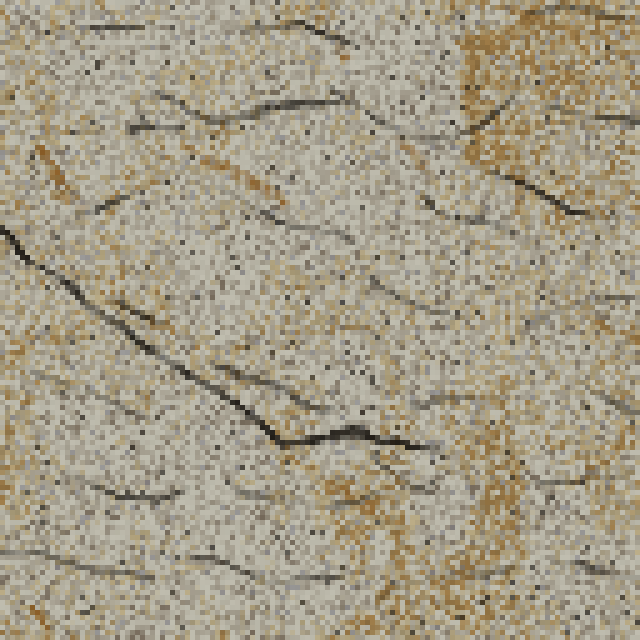
A WebGL 2 fragment shader for this texture:

```glsl
#version 300 es
precision highp float;
// Weathered pale stone in coarse square grains: speckled grey, ochre stains,
// rust veins and broken dark cracks. Each grain is shaded once at its centre;
// stains come from layered noise, veins and cracks from loops of bent strokes.

uniform vec2 u_resolution;
out vec4 outColor;

const float GRAINS = 128.0;

vec3 hash3(vec2 p) {
    vec3 q = fract(p.xyx * vec3(0.1031, 0.1030, 0.0973));
    q += dot(q, q.yxz + 33.33);
    return fract((q.xxy + q.yzz) * q.zyx);
}

float noise(vec2 p) {
    vec2 i = floor(p), f = fract(p);
    f = f * f * (3.0 - 2.0 * f);
    return mix(mix(hash3(i).x, hash3(i + vec2(1, 0)).x, f.x),
               mix(hash3(i + vec2(0, 1)).x, hash3(i + vec2(1, 1)).x, f.x), f.y);
}

float fbm(vec2 p) {
    float sum = 0.0, amp = 0.52;
    for (int i = 0; i < 4; i++) {
        sum += amp * noise(p);
        p = mat2(1.6, 1.2, -1.2, 1.6) * p + 7.3;
        amp *= 0.5;
    }
    return sum;
}

// Bent stroke: 1 on its spine, fading across the width and at both ends.
float stroke(vec2 p, vec2 centre, float angle, float halfLength, float bend, float width) {
    vec2 q = p - centre;
    float c = cos(angle), s = sin(angle);
    q = vec2(c * q.x + s * q.y, c * q.y - s * q.x);
    float across = abs(q.y - bend * (q.x * q.x - 0.3 * halfLength * halfLength));
    across /= sqrt(1.0 + 4.0 * bend * bend * q.x * q.x);
    return smoothstep(width, 0.35 * width, across)
         * smoothstep(halfLength, 0.75 * halfLength, abs(q.x));
}

float cracks(vec2 p) {
    float gaps = smoothstep(0.28, 0.6, noise(p * 24.0 + 5.0));
    float dark = 0.0;
    for (int i = 0; i < 26; i++) {
        vec3 a = hash3(vec2(i, 7)), b = hash3(vec2(i, 19));
        vec2 centre = fract(float(i) * vec2(0.7549, 0.5698) + 0.12);
        float line = stroke(p, centre, -0.15 + 0.9 * (a.x - 0.5),
                            mix(0.05, 0.18, a.y), mix(-1.0, 3.0, a.z), 0.0068);
        dark = max(dark, line * mix(0.35, 0.95, b.x) * mix(0.3, 1.0, gaps));
    }
    // Long seam: falls from the left edge, then runs level.
    float slope = 0.63 - 0.73 * p.x;
    float gap = abs(p.y - max(slope, 0.31)) * (slope > 0.31 ? 0.81 : 1.0);
    float seam = smoothstep(0.0075, 0.003, gap) * smoothstep(0.71, 0.66, p.x);
    return max(dark, seam * mix(0.35, 1.0, max(gaps, smoothstep(0.25, 0.4, p.x))));
}

float veins(vec2 p) {
    float rust = 0.0;
    for (int i = 0; i < 16; i++) {
        vec3 a = hash3(vec2(i, 43)), b = hash3(vec2(i, 61));
        vec2 centre = fract(float(i) * vec2(0.5698, 0.7549) + vec2(0.81, 0.7));
        float line = stroke(p, centre, mix(-1.6, -0.45, a.x), mix(0.05, 0.17, a.y),
                            mix(-1.5, 1.5, a.z), mix(0.008, 0.018, b.x));
        rust = max(rust, line * mix(0.45, 1.0, b.y));
    }
    return rust * mix(0.4, 1.0, noise(p * 20.0 + 31.0));
}

vec3 stone(vec2 uv) {
    vec2 cell = floor(uv * GRAINS);
    vec2 p = (cell + 0.5) / GRAINS;
    vec3 grain = hash3(cell + 11.0), fleck = hash3(cell + 307.0);
    vec2 wobble = vec2(noise(p * 9.0), noise(p * 9.0 + 40.0)) - 0.5;
    wobble += 0.3 * (vec2(noise(p * 32.0), noise(p * 32.0 + 70.0)) - 0.5);
    vec2 bent = p + 0.04 * wobble;

    // Grey speckle
    float shade = grain.x + 0.3 * (fbm(p * 14.0) - 0.5);
    vec3 col = mix(vec3(0.735, 0.725, 0.67), vec3(0.635, 0.61, 0.55), smoothstep(0.3, 0.72, shade));
    col = mix(col, vec3(0.47, 0.425, 0.365), smoothstep(0.8, 1.02, shade));
    col = mix(col, vec3(0.5, 0.5, 0.53), 0.6 * step(0.965, fleck.x));

    // Ochre stains, strongest away from the pale middle
    float rust = veins(bent);
    float warm = fbm(p * 5.0 + 2.0 * wobble + 3.0) + 0.46 * (grain.y - 0.5) + 0.3 * rust
               + 0.16 * smoothstep(0.12, 0.6, length(p - vec2(0.4, 0.6))) - 0.06;
    float lightness = 1.08 - 0.16 * shade;
    col = mix(col, vec3(0.67, 0.615, 0.475) * lightness, smoothstep(0.54, 0.68, warm));
    col = mix(col, vec3(0.58, 0.455, 0.265) * lightness, smoothstep(0.7, 0.86, warm));
    col = mix(col, vec3(0.53, 0.34, 0.12), 0.75 * smoothstep(0.35, 0.9, rust * (0.6 + 0.6 * grain.z)));

    // Dark cracks and stray dark grains
    float dark = cracks(bent) * mix(0.65, 1.0, fleck.y);
    dark = max(dark, 0.6 * step(0.988, fleck.z));
    col = mix(col, vec3(0.10, 0.085, 0.065), dark);
    return col + 0.035 * (fleck.y - 0.5);
}

void main() {
    // Four samples per pixel smooth the grain edges at any size.
    vec3 sum = vec3(0.0);
    for (int i = 0; i < 4; i++) {
        vec2 offset = vec2(i & 1, i >> 1) * 0.5 - 0.25;
        sum += stone((gl_FragCoord.xy + offset) / u_resolution);
    }
    outColor = vec4(sum * 0.25, 1.0);
}
```
